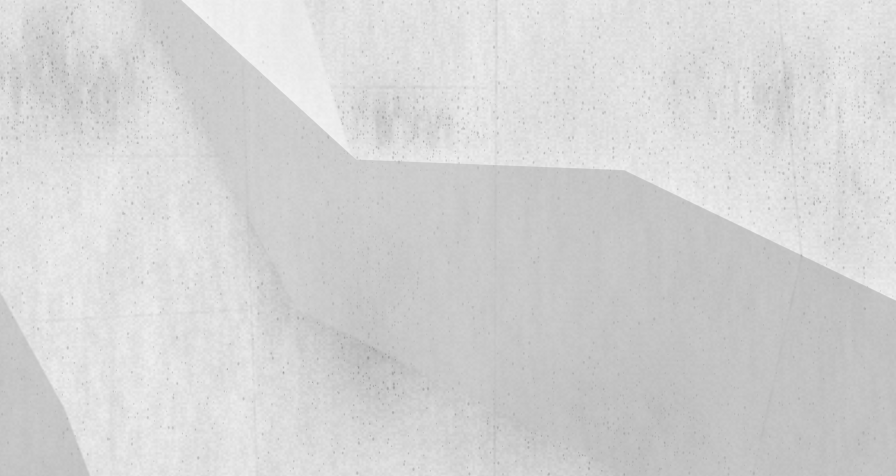
This background is drawn by a Shadertoy shader. Its source:

```glsl
// A pale concrete wall crossed by a folded, shaded concrete band.
// Planes are cut by signed line distances; soft shadows, cast seams,
// streaked stains and scattered pits give the surface its grain.

const float WALL = 0.888;
const float LIT_FACET = 0.915;
const float BAND_LIGHT = 0.815;
const float BAND_DARK = 0.770;
const float CORNER = 0.775;

float hash(vec2 p) {
    return fract(sin(dot(p, vec2(127.1, 311.7))) * 43758.5453);
}

float noise(vec2 p) {
    vec2 i = floor(p), f = fract(p);
    f = f * f * (3.0 - 2.0 * f);
    float low = mix(hash(i), hash(i + vec2(1, 0)), f.x);
    float high = mix(hash(i + vec2(0, 1)), hash(i + vec2(1, 1)), f.x);
    return mix(low, high, f.y);
}

float fbm(vec2 p) {
    float sum = 0.0, amp = 0.5;
    for (int i = 0; i < 5; i++) {
        sum += amp * noise(p);
        p = p * 2.03 + 17.3;
        amp *= 0.5;
    }
    return sum;
}

// Signed distance to the line a-b, positive on its left side
float side(vec2 p, vec2 a, vec2 b) {
    vec2 d = normalize(b - a);
    return dot(p - a, vec2(-d.y, d.x));
}

float cover(float d, float blur) {
    return smoothstep(-blur, blur, d);
}

// Soft oval patch, one at its centre
float patchAt(vec2 p, vec2 centre, vec2 size) {
    vec2 q = (p - centre) / size;
    return exp(-dot(q, q));
}

// Thin, broken line between two points
float seam(vec2 p, vec2 a, vec2 b, float width) {
    vec2 ab = b - a;
    float t = clamp(dot(p - a, ab) / dot(ab, ab), 0.0, 1.0);
    float line = 1.0 - smoothstep(0.0, width, length(p - a - ab * t));
    return line * (0.2 + 0.8 * noise(p * 45.0));
}

// One small pit per chosen cell
float pits(vec2 p, float scale, float density, float blur) {
    vec2 cell = floor(p * scale);
    vec2 centre = 0.3 + 0.4 * vec2(hash(cell + 3.1), hash(cell + 7.7));
    vec2 q = (fract(p * scale) - centre) * vec2(1.2, 0.8);
    float radius = 0.08 + 0.17 * hash(cell + 5.3);
    float pit = 1.0 - cover(length(q) - radius, blur * scale);
    return pit * step(1.0 - density, hash(cell));
}

void mainImage(out vec4 fragColor, in vec2 fragCoord) {
    vec2 p = fragCoord / iResolution.y;
    float px = 1.0 / iResolution.y;

    // Folded band: distances above its upper and lower outlines
    vec2 innerFold = vec2(0.748, 0.664), outerFold = vec2(1.311, 0.642);
    vec2 knee = vec2(0.527, 0.534), heel = vec2(0.625, 0.350);
    float rise = side(p, vec2(0.380, 1.0), innerFold);
    float ledge = side(p, innerFold, outerFold);
    float slope = side(p, outerFold, vec2(1.882, 0.368));
    float top = max(min(rise, ledge), slope);
    float leg = min(side(p, vec2(0.301, 1.0), knee), side(p, knee, heel));
    float base = min(leg, side(p, heel, vec2(1.324, 0.0)));
    float band = cover(-top, px) * cover(base, mix(px, 0.005, cover(p.x - 0.6, 0.1)));

    // Wall, bright facet and shadow under the band
    float facetEdge = side(p, vec2(0.637, 1.0), vec2(0.735, 0.681));
    float above = cover(top, px);
    float facet = cover(-facetEdge, 0.004) * above;
    float wall = mix(WALL, LIT_FACET, facet);
    wall += 0.025 * exp(-max(top, 0.0) * 20.0) * above;
    float reach = mix(0.035, 0.12, smoothstep(0.45, 0.68, p.x));
    wall -= 0.085 * exp(min(base, 0.0) / reach) * (1.0 - above);
    wall -= 0.018 * cover(p.x - 0.54, 0.003) * (1.0 - above);

    // Band tone, with a darker plane past the right crease
    vec2 creaseTop = vec2(1.684, 0.461), creaseFoot = vec2(1.581, 0.0);
    float crease = side(p, creaseTop, creaseFoot);
    float fall = smoothstep(0.5, 1.6, p.x + 0.35 * (0.6 - p.y));
    float face = mix(BAND_LIGHT, BAND_DARK, fall);
    face -= 0.008 * cover(crease, 0.004) + 0.010 * cover(0.52 - p.x, 0.01);
    float tone = mix(wall, face, band);

    // Shaded block in the lower left corner
    vec2 bend = vec2(0.135, 0.142);
    float corner = min(-side(p, vec2(0.0, 0.387), bend), -side(p, bend, vec2(0.189, 0.0)));
    float block = cover(corner, px * 1.5);
    tone = mix(tone, CORNER + 0.03 * p.y, block);

    // Weathered areas, streaked downwards
    float worn = patchAt(p, vec2(0.12, 0.84), vec2(0.30, 0.17))
               + patchAt(p, vec2(0.86, 0.74), vec2(0.20, 0.08))
               + patchAt(p, vec2(1.65, 0.78), vec2(0.35, 0.13))
               + 0.6 * patchAt(p, vec2(1.80, 0.56), vec2(0.15, 0.12))
               + 0.7 * patchAt(p, vec2(0.78, 0.35), vec2(0.10, 0.25))
               + 0.7 * patchAt(p, vec2(1.32, 0.10), vec2(0.22, 0.12));
    worn = clamp(worn, 0.0, 1.0) * (1.0 - 0.9 * facet);
    float streak = fbm(p * vec2(55.0, 14.0));
    float cloud = fbm(p * vec2(9.0, 5.0) + 9.0);
    float calm = (1.0 - 0.5 * max(band, block)) * (1.0 - 0.5 * facet);
    float stain = worn * smoothstep(0.34, 0.70, 0.6 * streak + 0.4 * cloud);
    tone -= calm * (0.11 * stain + 0.04 * (cloud - 0.48));
    tone += calm * (0.07 * (streak - 0.48) + 0.05 * (noise(p * 210.0) - 0.5));

    // Pits and casting seams
    float density = (0.04 + 0.16 * worn) * (1.0 - 0.8 * facet);
    tone -= calm * 0.13 * (pits(p, 95.0, density, px) + pits(p + 4.0, 150.0, density, px));
    float joints = seam(p, vec2(1.039, 0.0), vec2(1.043, 1.0), 0.005)
                 + seam(p, vec2(0.54, 0.0), vec2(0.51, 0.86), 0.005)
                 + seam(p, vec2(1.635, 1.0), creaseTop, 0.005)
                 + seam(p, creaseTop, creaseFoot, 0.005)
                 + 0.8 * seam(p, vec2(0.70, 0.818), vec2(1.02, 0.815), 0.006)
                 + 0.8 * seam(p, vec2(0.13, 0.672), vec2(0.46, 0.672), 0.006)
                 + 0.6 * seam(p, vec2(0.08, 0.325), vec2(0.52, 0.350), 0.006);
    fragColor = vec4(vec3(clamp(tone - 0.055 * joints * calm, 0.0, 1.0)), 1.0);
}
```
